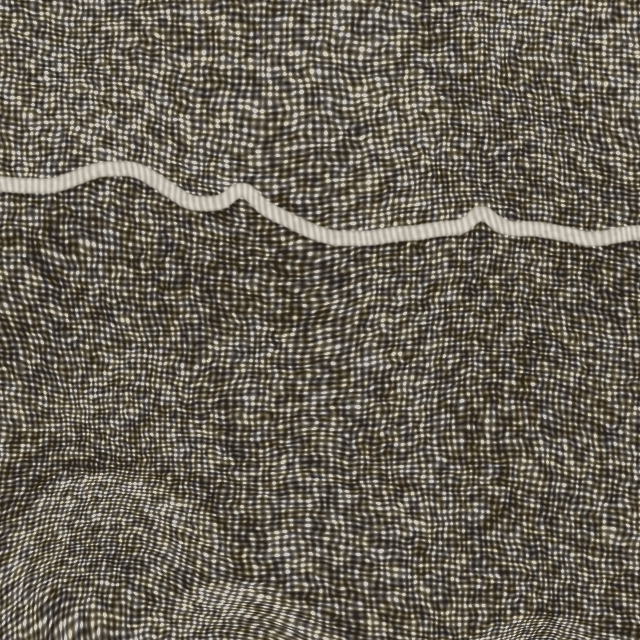
A three.js fragment shader for this texture:

```glsl
// Coarse woven cloth: pale thread dots on a dark ground, bent by soft folds,
// with one wandering ribbed cream cord across it. Weave height plus hash noise
// gives a tone, and a ramp whose stops follow the colour shares paints it.

#define THREADS vec2(98.0, 106.0) // weave cells across and up
#define DRIFT 0.075               // slow bending of the threads
#define JITTER 0.55               // unevenness of single threads, in cells
#define WEAVE 0.27                // contrast of dots against gaps
#define SPECKLE 0.62              // brightness spread from dot to dot
#define GRAIN 0.34                // fine fibre noise
#define SHADE 0.24                // broad light and dark patches
#define TINT 0.035                // warm and cool variation
#define CORD_HALF 0.0118          // half thickness of the cord
#define CORD_RIBS 98.0            // ribs along the cord
#define EDGE 0.0022               // edge softness

varying vec2 vUv;

const float TAU = 6.28319;

float hash(vec2 p) {
  vec3 q = fract(vec3(p.xyx) * 0.1031);
  q += dot(q, q.yzx + 33.33);
  return fract((q.x + q.y) * q.z);
}

float noise(vec2 p) {
  vec2 i = floor(p), f = fract(p);
  f = f * f * (3.0 - 2.0 * f);
  return mix(mix(hash(i), hash(i + vec2(1.0, 0.0)), f.x),
             mix(hash(i + vec2(0.0, 1.0)), hash(i + 1.0), f.x), f.y);
}

float fbm(vec2 p) {
  float sum = 0.0, amp = 0.5;
  for (int i = 0; i < 4; i++) {
    sum += amp * noise(p);
    p = p * 2.03 + 17.3;
    amp *= 0.5;
  }
  return sum / 0.9375;
}

vec2 noise2(vec2 p) {
  return vec2(noise(p), noise(p + 61.7)) - 0.5;
}

// A puckered fold: x is its height, y the light along its upper rim
vec2 fold(vec2 p, vec2 centre, vec2 radius) {
  vec2 q = (p - centre) / radius;
  float d = length(q) + 0.16 * (noise(p * 13.0) - 0.5);
  float upper = smoothstep(-0.3, 0.7, q.y);
  float inside = 1.0 - smoothstep(0.94, 1.05, d);
  float rim = inside * smoothstep(0.3, 0.85, d);
  float shadow = smoothstep(0.97, 1.06, d) * (1.0 - smoothstep(1.06, 1.35, d));
  return vec2(1.0 - smoothstep(0.15, 1.1, d), upper * (rim - 0.6 * shadow));
}

float bump(float x, float centre, float width) {
  float d = (x - centre) / width;
  return exp(-d * d);
}

// Height of the cord: gentle steps down, with two small kinks
float cordHeight(float x) {
  float y = 0.711 + 0.024 * smoothstep(0.07, 0.17, x);
  y -= 0.052 * smoothstep(0.20, 0.31, x);
  y -= 0.056 * smoothstep(0.37, 0.53, x);
  y += 0.018 * smoothstep(0.56, 0.72, x);
  y -= 0.016 * smoothstep(0.80, 0.92, x);
  y += 0.009 * smoothstep(0.93, 1.0, x);
  y += 0.021 * bump(x, 0.378, 0.026) + 0.021 * bump(x, 0.751, 0.022);
  return y + 0.005 * (noise(vec2(x * 26.0, 3.0)) - 0.5);
}

// Ramp stops sit at the middle of each colour's share
vec3 clothColour(float t) {
  vec3 c = mix(vec3(0.16, 0.13, 0.09), vec3(0.19, 0.16, 0.12), smoothstep(-0.1, 0.08, t));
  c = mix(c, vec3(0.28, 0.25, 0.21), smoothstep(0.08, 0.28, t));
  c = mix(c, vec3(0.37, 0.35, 0.30), smoothstep(0.28, 0.51, t));
  c = mix(c, vec3(0.49, 0.46, 0.42), smoothstep(0.51, 0.71, t));
  c = mix(c, vec3(0.62, 0.60, 0.55), smoothstep(0.71, 0.87, t));
  return mix(c, vec3(0.82, 0.80, 0.75), smoothstep(0.87, 1.03, t));
}

void main() {
  vec2 p = vUv;

  // Folds along the lower edge
  vec2 folds = fold(p, vec2(0.18, 0.06), vec2(0.20, 0.20));
  folds += fold(p, vec2(0.37, -0.03), vec2(0.17, 0.12));
  folds += fold(p, vec2(0.85, -0.05), vec2(0.15, 0.09));

  // Bent thread grid; dots sit on whole numbers
  vec2 bent = p + DRIFT * noise2(p * 3.1 + 4.0) + 0.012 * noise2(p * 11.0);
  bent += vec2(0.03, -0.06) * folds.x + vec2(0.0, 0.06 * p.x * p.y);
  vec2 cell = bent * THREADS;
  cell += JITTER * noise2(cell * 0.55 + 9.0);
  vec2 wave = cos(TAU * cell);

  // Tone from dots, fibres, patches and folds
  float tone = 0.46 + WEAVE * (wave.x + wave.y) + 0.07 * wave.x * wave.y;
  tone += SPECKLE * (noise(cell) - 0.5);
  tone += GRAIN * (noise(cell * 2.3 + 31.0) - 0.5);
  tone += SHADE * (fbm(p * 5.0 + 2.0) - 0.5) + 0.09 * smoothstep(0.55, 0.9, p.y);
  tone += 0.16 * folds.y;

  // Cord distance, corrected for slope, and its shadow below
  float y = cordHeight(p.x);
  float slope = (cordHeight(p.x + 0.004) - cordHeight(p.x - 0.004)) / 0.008;
  float across = (p.y - y) / sqrt(1.0 + slope * slope);
  tone -= 0.16 * bump(across, -0.016, 0.008);
  vec3 colour = clothColour(tone);
  colour += TINT * (noise(cell * 0.8 + 77.0) - 0.5) * vec3(1.0, 0.5, -1.6);

  // Ribbed cord, rounded towards its edges
  float ribs = 0.5 + 0.5 * cos(TAU * (CORD_RIBS * (p.x + 0.16 * across) + noise(p * 22.0)));
  float light = 0.35 + 0.6 * ribs + 0.3 * (noise(cell * 1.4) - 0.5);
  light -= 0.35 * smoothstep(0.5, 1.0, abs(across) / CORD_HALF);
  vec3 cord = mix(vec3(0.62, 0.60, 0.55), vec3(0.87, 0.85, 0.80), clamp(light, 0.0, 1.0));
  float cover = 1.0 - smoothstep(CORD_HALF - EDGE, CORD_HALF + EDGE, abs(across));
  gl_FragColor = vec4(mix(colour, cord, cover), 1.0);
}
```
